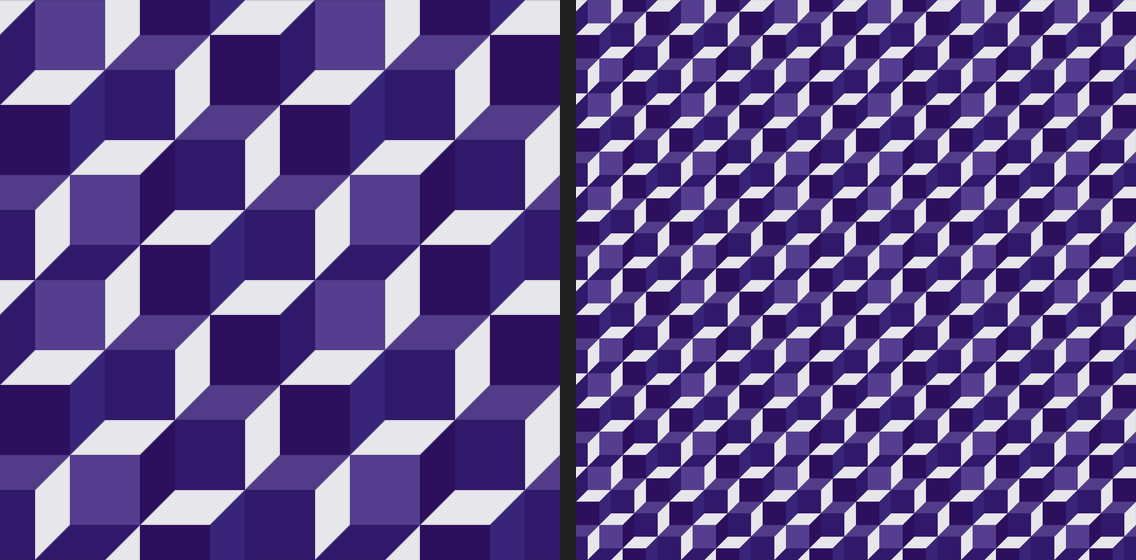
Left, the tile; right, the same tile 3 across and 3 down.
This pattern is drawn by a Shadertoy shader. Its source:

```glsl
// Tumbling cubes in oblique view: each has a square front, a slanted top and a
// slanted right side. Two diagonal runs of four cubes fill a tile 8 units wide;
// the tile repeats twice each way. Faces are distance fields blended by coverage.

const float TILE = 8.0;
const vec3 PLUM   = vec3(0.173, 0.057, 0.365);
const vec3 INDIGO = vec3(0.188, 0.096, 0.416);
const vec3 VIOLET = vec3(0.220, 0.140, 0.472);
const vec3 LILAC  = vec3(0.335, 0.245, 0.560);
const vec3 PALE   = vec3(0.906, 0.902, 0.920);

// Signed distances to one cube's faces; its front spans 0..2, y points down
vec3 cubeFaces(vec2 d) {
    float slant = d.x + d.y;
    float front = max(abs(d.x - 1.0), abs(d.y - 1.0)) - 1.0;
    float top   = max(abs(d.y + 0.5) - 0.5, (abs(slant - 1.0) - 1.0) * 0.7071);
    float side  = max(abs(d.x - 2.5) - 0.5, (abs(slant - 3.0) - 1.0) * 0.7071);
    return vec3(front, top, side);
}

// Face colours by place in the run; one run has pale sides, the other pale tops
void cubeColors(int place, bool paleTops, out vec3 front, out vec3 top, out vec3 side) {
    if (paleTops) {
        front = place == 1 ? LILAC : PLUM;
        top = PALE;
        side = place == 1 ? PLUM : place == 3 ? INDIGO : VIOLET;
    } else {
        front = place == 0 ? LILAC : INDIGO;
        top = place == 0 ? INDIGO : LILAC * 0.96;
        side = PALE;
    }
}

void mainImage(out vec4 fragColor, in vec2 fragCoord) {
    vec2 uv = fragCoord / iResolution.xy;
    vec2 p = vec2(uv.x, 1.0 - uv.y) * 2.0 * TILE;
    float pixel = 2.0 * TILE / min(iResolution.x, iResolution.y);

    vec3 sum = vec3(0.0);
    float total = 0.0;
    float seam = 1.0;
    for (int run = 0; run < 2; run++) {
        for (int place = 0; place < 4; place++) {
            // Wrapped offset from this cube's front corner
            vec2 corner = vec2(1.0, 0.0) + 2.0 * float(place) + float(run) * vec2(-1.0, 3.0);
            vec2 margin = vec2(2.5, 3.5);
            vec2 d = mod(p - corner + margin, TILE) - margin;

            vec3 dist = cubeFaces(d);
            vec3 cover = clamp(0.5 - dist / pixel, 0.0, 1.0);
            vec3 front, top, side;
            cubeColors(place, run == 1, front, top, side);
            sum += front * cover.x + top * cover.y + side * cover.z;
            total += cover.x + cover.y + cover.z;

            vec3 gap = abs(dist);
            seam = min(seam, min(gap.x, min(gap.y, gap.z)));
        }
    }
    vec3 color = sum / max(total, 1e-4);

    // Faint dark hairline where faces meet
    float hairline = clamp((0.012 - seam) / pixel + 0.5, 0.0, 1.0);
    color = mix(color, vec3(0.15, 0.09, 0.35), 0.3 * hairline);

    fragColor = vec4(color, 1.0);
}
```
